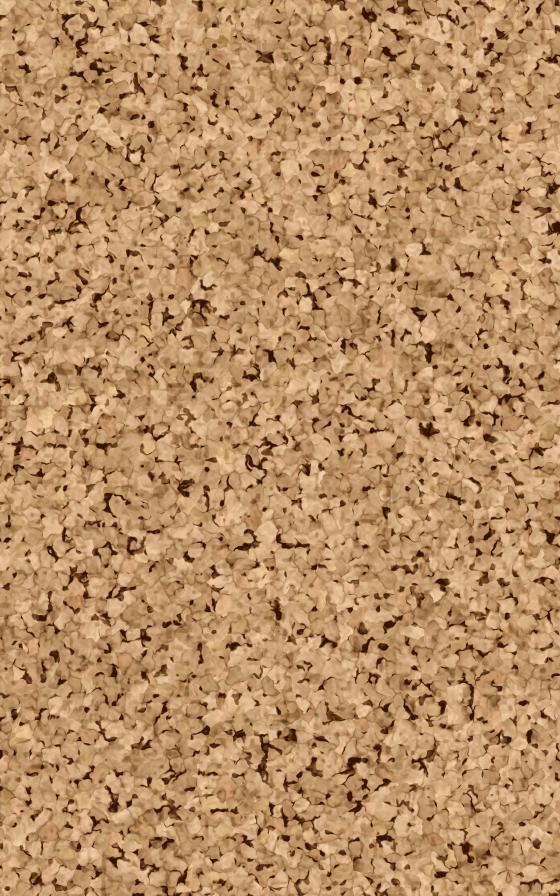
Give the GLSL for this texture, as a Shadertoy shader.

```glsl
// Pressed cork board: angular tan granules with small dark pits between them.
#define GRAINS 66.0       // granules along the canvas height
#define SIZE_SPREAD 0.42  // how unequal the granules are
#define RAGGED 0.42       // roughness of granule outlines
#define BASE_TONE 4.27    // mean position on the colour ramp
#define TONE_SPREAD 1.55  // tone difference between granules
#define FIBRE 1.7         // contrast of the texture inside a granule
#define RIM_DEPTH 1.5     // darkening along granule borders
#define PIT_DEPTH 3.1     // darkening in the open pits
#define PIT_WIDTH 0.17    // half width of the widest pits
#define FLECK_DEPTH 1.3   // darkening of bark flecks

const vec3 RAMP[6] = vec3[6](
    vec3(0.21, 0.07, 0.02), vec3(0.37, 0.22, 0.09), vec3(0.55, 0.38, 0.22),
    vec3(0.68, 0.51, 0.34), vec3(0.78, 0.62, 0.45), vec3(0.88, 0.73, 0.57));

vec3 hash3(vec2 p) {
    vec3 q = fract(p.xyx * vec3(0.1031, 0.1030, 0.0973));
    q += dot(q, q.yxz + 33.33);
    return fract((q.xxy + q.yzz) * q.zyx);
}

float noise(vec2 p) {
    vec2 i = floor(p), f = fract(p);
    f = f * f * (3.0 - 2.0 * f);
    float low = mix(hash3(i).x, hash3(i + vec2(1, 0)).x, f.x);
    float high = mix(hash3(i + vec2(0, 1)).x, hash3(i + vec2(1, 1)).x, f.x);
    return mix(low, high, f.y);
}

vec2 noise2(vec2 p) {
    return vec2(noise(p), noise(p + 47.3)) - 0.5;
}

// Ramp lookup; tones above the last entry extrapolate to highlights.
vec3 corkRamp(float tone) {
    tone = clamp(tone, 0.0, 5.7);
    int i = min(int(tone), 4);
    return mix(RAMP[i], RAMP[i + 1], tone - float(i));
}

// Nearest granule under a stretched, boxy metric.
// Returns the distance to its border; gives its id and local position.
float granule(vec2 p, out vec2 id, out vec2 local) {
    vec2 cell = floor(p);
    float nearest = 9.0, second = 9.0;
    for (int y = -2; y <= 2; y++)
    for (int x = -2; x <= 2; x++) {
        vec2 c = cell + vec2(x, y);
        vec3 h = hash3(c + 71.0), g = hash3(c + 217.0);
        vec2 d = p - c - h.xy;
        float angle = 6.2832 * h.z, stretch = mix(0.9, 1.4, g.x);
        vec2 axis = vec2(cos(angle), sin(angle));
        vec2 q = vec2(dot(d, axis), dot(d, vec2(-axis.y, axis.x)));
        vec2 s = abs(q * vec2(1.0 / stretch, stretch));
        float dist = mix(length(s), max(s.x, s.y), 0.8) - SIZE_SPREAD * g.y;
        if (dist < nearest) {
            second = nearest;
            nearest = dist;
            id = c;
            local = q;
        } else {
            second = min(second, dist);
        }
    }
    return 0.5 * (second - nearest);
}

vec3 cork(vec2 p) {
    // Ragged outlines from a coarse and a fine warp
    vec2 warp = noise2(p * 1.7) + 0.45 * noise2(p * 4.3 + 13.0);
    vec2 id, local;
    float border = granule(p + RAGGED * warp, id, local);
    vec3 h = hash3(id + 503.0), k = hash3(id + 811.0);

    // Granule tone, a tilted face and fibres along its own axis
    float tone = BASE_TONE + TONE_SPREAD * (h.x - 0.5);
    tone += 1.4 * dot(local, k.xy - 0.5);
    float fibre = 0.55 * noise(local * vec2(2.2, 5.5) + id * 7.3)
                + 0.45 * noise(p * 4.1 + 19.0);
    tone += FIBRE * (fibre - 0.5);

    // Bark flecks ignore the granule borders
    tone -= FLECK_DEPTH * smoothstep(0.66, 0.9, noise(p * 2.1 + 133.0));

    // Broken soft rims, with small deep pits scattered along them
    float rim = 1.0 - smoothstep(0.0, 0.15, border);
    tone -= RIM_DEPTH * rim * smoothstep(0.2, 0.8, noise(p * 1.6 + 5.0));
    float width = PIT_WIDTH * smoothstep(0.55, 0.92, noise(p * 1.9 + 91.0)) - 0.03;
    tone -= PIT_DEPTH * (1.0 - smoothstep(width - 0.05, width + 0.05, border));

    // A few granules lean ochre or reddish
    vec3 tint = mix(vec3(1.0, 1.0, 0.94), vec3(1.01, 0.97, 0.95), step(0.5, h.z));
    return corkRamp(tone) * mix(vec3(1.0), tint, smoothstep(0.6, 1.0, h.y));
}

void mainImage(out vec4 fragColor, in vec2 fragCoord) {
    // Four samples per pixel smooth the edges
    vec3 sum = vec3(0.0);
    for (int i = 0; i < 4; i++) {
        vec2 offset = vec2(i & 1, i >> 1) * 0.5 - 0.25;
        sum += cork((fragCoord + offset) / iResolution.y * GRAINS);
    }
    fragColor = vec4(sum * 0.25, 1.0);
}
```
